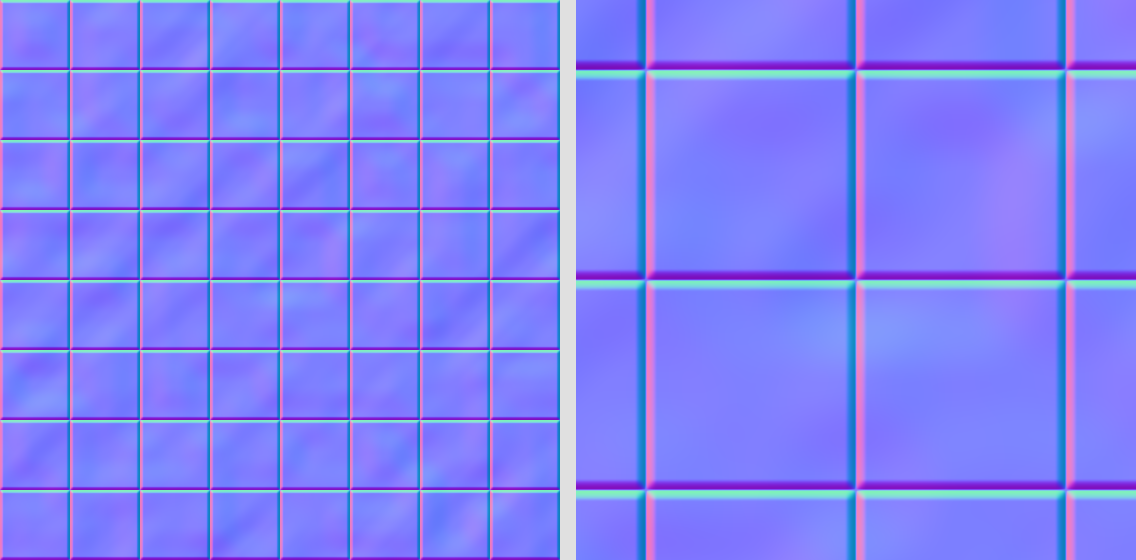
Left, the full canvas; right, a detail of the centre.
Reproduce this texture map procedurally as a three.js fragment shader.

```glsl
// Tangent-space normal map of an 8 by 8 grid of square tiles with thin grooves and a gently uneven surface.
varying vec2 vUv;

float hash(vec2 p) {
  return fract(sin(dot(p, vec2(127.1, 311.7))) * 43758.5453);
}

// Value noise on a lattice that wraps after the given period
float wrapNoise(vec2 p, vec2 period) {
  vec2 i = floor(p);
  vec2 f = p - i;
  f = f * f * f * (f * (f * 6.0 - 15.0) + 10.0);
  vec2 a = mod(i, period);
  vec2 b = mod(i + 1.0, period);
  return mix(mix(hash(a), hash(vec2(b.x, a.y)), f.x),
             mix(hash(vec2(a.x, b.y)), hash(b), f.x), f.y);
}

// Surface height, in tile widths
float surfaceHeight(vec2 p) {
  // Raised tile whose rounded edge is steepest at the groove
  vec2 edge = 0.5 - abs(fract(p) - 0.5);
  vec2 fall = 1.0 - clamp(edge / 0.05, 0.0, 1.0);
  vec2 bevel = 1.0 - fall * fall;
  float tileHeight = mix(0.054, 0.064, hash(mod(floor(p), 8.0) + 19.0));

  // Broad undulation, with soft streaks along the rising diagonal
  float undulation = 0.05 * wrapNoise(p * 2.0, vec2(16.0));
  vec2 diagonal = vec2(0.5 * (p.x + p.y), 1.5 * (p.x - p.y));
  float streaks = 0.045 * wrapNoise(diagonal, vec2(4.0, 12.0));
  return tileHeight * bevel.x * bevel.y + undulation + streaks;
}

void main() {
  vec2 p = vUv * 8.0;

  // Slope by central differences
  vec2 e = vec2(0.008, 0.0);
  vec2 slope = vec2(surfaceHeight(p + e.xy) - surfaceHeight(p - e.xy),
                    surfaceHeight(p + e.yx) - surfaceHeight(p - e.yx)) / (2.0 * e.x);

  // Encode the normal: left and top edges bright, right and bottom edges dark
  vec3 normal = normalize(vec3(slope.x, -slope.y, 1.0));
  gl_FragColor = vec4(normal * 0.5 + 0.5, 1.0);
}
```
